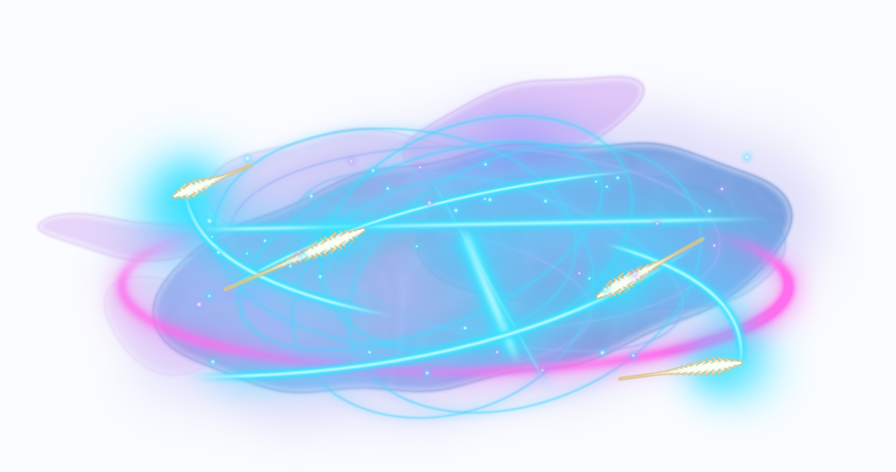
A WebGL 2 fragment shader for this background:

```glsl
#version 300 es
precision highp float;
// Blue and violet veils wrapped in cyan light trails and a magenta ring, on white.
#define PAPER vec3(0.985, 0.99, 1.0)
#define BLUE vec3(0.46, 0.64, 0.90)
#define LAVENDER vec3(0.75, 0.72, 0.96)
#define VIOLET vec3(0.80, 0.63, 0.95)
#define MAGENTA vec3(1.0, 0.43, 0.93)
#define CYAN vec3(0.22, 0.88, 1.0)
#define GOLD vec3(0.86, 0.77, 0.55)
#define CENTER vec2(0.526, 0.228)
#define STARS 44
#define RINGS 8
uniform vec2 u_resolution;
out vec4 outColor;
vec3 col = PAPER;

float hash(float n) { return fract(sin(n * 127.1 + 3.7) * 4375.85); }
float glow(float d, float width) { return exp(-d * d / (width * width)); }
void tint(vec3 ink, float a) { col = mix(col, ink, clamp(a, 0.0, 1.0)); }

vec2 rotate(vec2 p, float a) {
  return vec2(cos(a) * p.x + sin(a) * p.y, cos(a) * p.y - sin(a) * p.x);
}
// Approximate signed distance to a tilted ellipse
float ellipse(vec2 p, vec2 center, vec2 radii, float tilt) {
  vec2 q = rotate(p - center, tilt);
  float k = length(q / radii);
  return k * (k - 1.0) / max(length(q / (radii * radii)), 0.001);
}
// Distance to a segment, and position along it
vec2 segment(vec2 p, vec2 a, vec2 b) {
  vec2 d = b - a;
  float t = clamp(dot(p - a, d) / dot(d, d), 0.0, 1.0);
  return vec2(length(p - a - d * t), t);
}
// Distance to a quadratic curve, and position along it
vec2 curve(vec2 p, vec2 a, vec2 b, vec2 c) {
  vec2 best = vec2(9.0, 0.0), last = a;
  for (float i = 1.0; i <= 20.0; i++) {
    float t = i / 20.0;
    vec2 next = mix(mix(a, b, t), mix(b, c, t), t);
    vec2 s = segment(p, last, next);
    if (s.x < best.x) best = vec2(s.x, (i - 1.0 + s.y) / 20.0);
    last = next;
  }
  return best;
}
// Filled veil with a soft edge and a thin rim
void veil(float d, vec3 ink, float a) {
  tint(ink, a * smoothstep(0.004, -0.012, d));
  tint(ink * 0.94, a * 0.5 * glow(d + 0.002, 0.0018));
}
// Halo, cyan line and white core, fading at both ends
void trail(vec2 s, float width, float power) {
  float fade = power * smoothstep(0.0, 0.12, s.y) * smoothstep(1.0, 0.8, s.y);
  tint(CYAN, fade * (0.32 * glow(s.x, width * 5.0) + 0.8 * glow(s.x, width)));
  tint(vec3(0.88, 1.0, 1.0), fade * 0.75 * glow(s.x, width * 0.4));
}
// Gold tail, white ragged head, cyan aura
void dart(vec2 p, vec2 tail, vec2 head) {
  vec2 s = segment(p, tail, head);
  float ragged = 0.75 + 0.25 * sin(p.x * 900.0 + sin(p.y * 700.0) * 2.0);
  float width = 0.0012 + 0.009 * smoothstep(0.3, 0.8, s.y) * smoothstep(1.05, 0.8, s.y) * ragged;
  tint(CYAN, 0.65 * glow(length(p - mix(tail, head, 0.8)), 0.035));
  tint(GOLD, 0.85 * smoothstep(width + 0.002, width, s.x));
  tint(vec3(0.97, 1.0, 0.97), smoothstep(width, width * 0.3, s.x) * smoothstep(0.1, 0.6, s.y));
}
// Layered sines folded into smoky strands
float strands(vec2 p) {
  float v = 0.0;
  for (float i = 1.0; i < 5.0; i++) {
    p = rotate(p, 0.75) + 0.025 * sin(p.yx * 17.0 * i + i);
    v += (1.0 - abs(sin(p.x * 11.0 * i + p.y * 4.0))) / i;
  }
  return v / 2.08;
}

void main() {
  vec2 p = gl_FragCoord.xy / u_resolution.x;
  vec2 q = p + 0.004 * sin(p.yx * 38.0 + vec2(0.0, 2.0));
  float smoke = strands(p);
  // Outer haze
  float body = ellipse(q, CENTER, vec2(0.36, 0.128), 0.17);
  tint(LAVENDER, 0.38 * glow(max(body, 0.0), 0.045));
  tint(CYAN, 0.75 * glow(length(p - vec2(0.205, 0.29)), 0.057));
  tint(CYAN, 0.5 * glow(length(p - vec2(0.825, 0.122)), 0.045));
  // Veils
  veil(ellipse(q, vec2(0.585, 0.388), vec2(0.138, 0.045), 0.27), VIOLET, 0.55);
  veil(ellipse(q, vec2(0.145, 0.262), vec2(0.108, 0.023), -0.1), VIOLET, 0.42);
  veil(ellipse(q, vec2(0.39, 0.315), vec2(0.165, 0.065), 0.08), LAVENDER, 0.5);
  veil(ellipse(q, vec2(0.18, 0.165), vec2(0.07, 0.05), -0.7), VIOLET, 0.2);
  float heart = glow(length((p - CENTER) * vec2(0.6, 1.0)), 0.1);
  vec3 film = mix(BLUE, LAVENDER, 0.5 * heart + 0.35 * smoothstep(0.6, 0.3, p.x));
  veil(body, film + 0.12 * (smoke - 0.45), 0.85);
  veil(ellipse(q, vec2(0.67, 0.254), vec2(0.208, 0.079), -0.04), vec3(0.4, 0.68, 0.92), 0.42);
  tint(vec3(0.5, 0.52, 0.96), 0.3 * smoothstep(0.55, 0.95, smoke) * smoothstep(0.02, -0.05, body));
  tint(vec3(0.55, 0.55, 1.0), 0.4 * glow(length((p - vec2(0.58, 0.365)) * vec2(0.7, 1.0)), 0.045));
  // Fine rings
  for (float n = 0.0; n < float(RINGS); n++) {
    vec2 shift = vec2(hash(n) - 0.62, hash(n + 20.0) - 0.5) * vec2(0.24, 0.08);
    vec2 radii = vec2(0.17, 0.08) + vec2(0.14, 0.06) * vec2(hash(n + 40.0), hash(n + 60.0));
    float d = ellipse(p, CENTER + shift, radii, 0.7 * (hash(n + 80.0) - 0.4));
    tint(mix(CYAN, VIOLET, hash(n + 90.0)), 0.45 * glow(d, 0.0016) + 0.12 * glow(d, 0.008));
  }
  // Magenta ring, brightest low and to the right
  float ring = ellipse(p, vec2(0.508, 0.208), vec2(0.372, 0.096), 0.0);
  float lit = smoothstep(0.285, 0.2, p.y) * (0.6 + 0.4 * smoothstep(0.65, 0.86, p.x));
  tint(MAGENTA, lit * (0.9 * glow(ring, 0.007) + 0.4 * glow(ring, 0.02)));
  // Central beams and light trails
  trail(segment(p, vec2(0.515, 0.275), vec2(0.58, 0.117)), 0.013, 0.95);
  trail(segment(p, vec2(0.48, 0.33), vec2(0.62, 0.08)), 0.004, 0.3);
  trail(segment(p, vec2(0.2, 0.27), vec2(0.87, 0.283)), 0.006, 0.85);
  trail(curve(p, vec2(0.254, 0.204), vec2(0.43, 0.3125), vec2(0.72, 0.337)), 0.004, 1.0);
  trail(curve(p, vec2(0.2, 0.106), vec2(0.573, 0.104), vec2(0.79, 0.262)), 0.005, 1.0);
  trail(curve(p, vec2(0.206, 0.325), vec2(0.205, 0.215), vec2(0.45, 0.172)), 0.005, 1.0);
  trail(curve(p, vec2(0.67, 0.256), vec2(0.853, 0.208), vec2(0.823, 0.105)), 0.005, 1.0);
  // Darts
  dart(p, vec2(0.28, 0.342), vec2(0.195, 0.308));
  dart(p, vec2(0.252, 0.204), vec2(0.405, 0.27));
  dart(p, vec2(0.784, 0.26), vec2(0.668, 0.196));
  dart(p, vec2(0.692, 0.104), vec2(0.826, 0.122));
  // Scattered sparks
  for (float n = 200.0; n < 200.0 + float(STARS); n++) {
    vec2 at = CENTER + (vec2(hash(n), hash(n + 50.0)) - 0.5) * vec2(0.62, 0.25);
    tint(mix(CYAN, MAGENTA, 0.6 * step(0.75, hash(n + 150.0))), 0.45 * glow(length(p - at), 0.005));
    tint(vec3(1.0), 0.8 * glow(length(p - at), 0.001 + 0.001 * hash(n + 100.0)));
  }
  outColor = vec4(col, 1.0);
}
```
